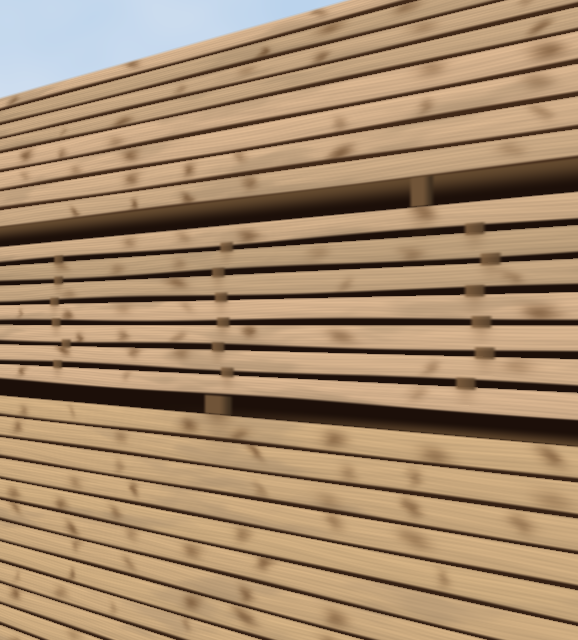
Give the GLSL for this texture, as a WebGL 2 fragment shader.

```glsl
#version 300 es
precision highp float;
uniform vec2 u_resolution;
out vec4 fragColor;

// Perspective: all edges are level at HORIZON and fan out by SPREAD to the right
const float HORIZON = 0.495;
const float SPREAD = 0.797;
const float SOFT = 0.0018;

// Packs of planks: top edge, pitch, row count, slot width (measured down from the horizon)
const vec4 PACKS[4] = vec4[4](
  vec4(-0.3540, 0.0221, 4.0, 0.0036),
  vec4(-0.2656, 0.0296, 4.0, 0.0042),
  vec4(-0.1200, 0.0305, 7.0, 0.0064),
  vec4( 0.1120, 0.0326, 14.0, 0.0036));
const int STICKER_PACK = 2;

// Wide openings between packs: top, bottom, bearer position, bearer half width
const vec4 UPPER_OPENING = vec4(-0.1500, -0.1200, 0.432, 0.0075);
const vec4 LOWER_OPENING = vec4(0.0890, 0.1120, 0.268, 0.0130);

const float STICKER_PITCH = 0.190;
const float STICKER_START = 0.085;
const vec2 STICKER_SIZE = vec2(0.0060, 0.0058);
const float KNOT_CELLS = 15.0;
const float KNOT_SHARE = 0.55;

const vec3 PEACH = vec3(0.84, 0.70, 0.56);
const vec3 WEATHERED = vec3(0.70, 0.59, 0.46);
const vec3 HONEY = vec3(0.79, 0.66, 0.48);
const vec3 KNOT = vec3(0.44, 0.31, 0.19);
const vec3 UNDERSIDE = vec3(0.44, 0.33, 0.21);
const vec3 BEARER = vec3(0.40, 0.30, 0.20);
const vec3 SHADOW = vec3(0.11, 0.06, 0.035);
const vec3 WARM_SHADOW = vec3(0.27, 0.17, 0.10);
const vec3 SKY_BLUE = vec3(0.70, 0.81, 0.92);
const vec3 SKY_PALE = vec3(0.83, 0.88, 0.94);

float hash(vec2 p) {
  return fract(sin(dot(p, vec2(127.1, 311.7))) * 4375.85);
}

// Layered sines, each bending the next
float waves(vec2 p) {
  float sum = 0.0, gain = 0.5;
  for (int i = 0; i < 4; i++) {
    sum += gain * sin(p.x + 1.7 * sin(p.y + float(i)));
    p = mat2(1.6, 1.1, -1.1, 1.6) * p + 2.3;
    gain *= 0.55;
  }
  return sum;
}

float box(vec2 d, vec2 size, float soft) {
  vec2 m = smoothstep(size + soft, size - soft, abs(d));
  return m.x * m.y;
}

// One knot per cell along the plank, smeared across its face
float knots(float u, float across, float id) {
  float cell = floor(u * KNOT_CELLS);
  vec2 key = vec2(cell, id);
  float size = mix(0.06, 0.15, hash(key + 5.1));
  float lean = (hash(key + 9.4) - 0.5) * 0.35;
  vec2 d = vec2(fract(u * KNOT_CELLS), across) - vec2(0.3 + 0.4 * hash(key), 0.2 + 0.6 * hash(key + 2.7));
  d.x += lean * d.y + 0.035 * waves(vec2(across * 6.0, u * 90.0));
  float blot = exp(-dot(d / vec2(size, 0.32), d / vec2(size, 0.32)));
  return blot * step(hash(key + 3.3), KNOT_SHARE) * mix(0.35, 0.95, hash(key + 7.7));
}

vec3 wood(float u, float across, float id, float honey) {
  float tone = hash(vec2(id, 4.2));
  vec3 color = mix(mix(PEACH, WEATHERED, tone * tone), HONEY, honey);
  float grain = waves(vec2(across * 15.0 + 2.0 * sin(u * 14.0 + id), u * 22.0 + id * 3.1));
  float fibre = sin(across * 43.0 + 3.0 * sin(u * 31.0 + id * 5.0));
  float weather = waves(vec2(u * 17.0 + id * 7.3, across * 1.5 + id));
  color *= 1.0 + 0.035 * grain + 0.018 * fibre + 0.05 * (tone - 0.5);
  color = mix(color, WEATHERED * 0.93, 0.45 * smoothstep(0.15, 0.8, weather));
  color = mix(color, KNOT, 0.8 * knots(u, across, id));
  return color * (1.03 - 0.08 * across * across);
}

// Dark opening with a lit face along one side and a bearer block inside
vec3 opening(vec3 color, vec4 slot, vec2 q, float litSide, float soft) {
  float t = (q.y - slot.x) / (slot.y - slot.x);
  float lit = litSide > 0.5 ? smoothstep(0.45, 1.1, t) * smoothstep(0.2, 0.5, q.x)
                            : 1.0 - smoothstep(0.0, 0.85, t);
  vec3 inside = mix(SHADOW, UNDERSIDE, 0.85 * lit);
  color = mix(color, inside, smoothstep(slot.x - soft, slot.x + soft, q.y) * smoothstep(slot.y + soft, slot.y - soft, q.y));
  vec2 d = q - vec2(slot.z, 0.5 * (slot.x + slot.y));
  vec3 block = BEARER * mix(1.1, 0.6, smoothstep(0.0, slot.w, d.x));
  color = mix(color, block, box(d, vec2(slot.w, 0.5 * (slot.y - slot.x)), soft));
  float stain = exp(-pow(d.x / slot.w, 2.0)) * smoothstep(slot.y, slot.y + soft, q.y) * exp(-max(q.y - slot.y, 0.0) * 70.0);
  return mix(color, KNOT, 0.55 * stain);
}

void main() {
  vec2 p = gl_FragCoord.xy / u_resolution.y;
  float depth = 1.0 + SPREAD * p.x;
  vec2 q = vec2(p.x, HORIZON - p.y) / depth;
  float soft = (SOFT + 0.7 / u_resolution.y) / depth;
  vec3 color = SHADOW;

  // Stacked planks, each with its own tone and slightly uneven slot
  for (int i = 0; i < 4; i++) {
    vec4 pack = PACKS[i];
    float t = (q.y - pack.x) / pack.y;
    if (t < 0.0 || t >= pack.z) continue;
    float id = floor(t) + float(i) * 17.0;
    float slot = pack.w * (1.0 + 0.2 * sin(q.x * 19.0 + id * 2.4));
    float f = fract(t) * pack.y;
    float face = pack.y - slot;
    float mask = smoothstep(-soft, soft, f) * smoothstep(face + soft, face - soft, f);
    vec3 gap = i == STICKER_PACK ? SHADOW : mix(SHADOW, WARM_SHADOW, i < 2 ? 0.9 : 0.6);
    color = mix(gap, wood(q.x, clamp(f / face, 0.0, 1.0), id, i == 3 ? 0.75 : 0.1), mask);
  }

  // Wide openings
  color = opening(color, UPPER_OPENING, q, 0.0, soft);
  color = opening(color, LOWER_OPENING, q, 1.0, soft);

  // Small stickers in the slots of the middle pack, with stains below
  vec4 pack = PACKS[STICKER_PACK];
  float row = floor((q.y + 0.5 * pack.w - pack.x) / pack.y + 0.3);
  if (row > 0.5 && row < pack.z - 0.5) {
    float column = floor((q.x - STICKER_START) / STICKER_PITCH + 0.5);
    float shift = (hash(vec2(column, row)) - 0.4) * 0.018;
    vec2 d = q - vec2(STICKER_START + column * STICKER_PITCH + shift, pack.x + row * pack.y - 0.5 * pack.w);
    float stain = exp(-pow(d.x / STICKER_SIZE.x, 2.0)) * smoothstep(0.0, 0.006, d.y) * exp(-max(d.y, 0.0) * 90.0);
    color = mix(color, KNOT, 0.5 * stain);
    color = mix(color, BEARER * (1.1 - 30.0 * d.x), 0.9 * box(d, STICKER_SIZE, soft));
  }

  // Sky above the stack
  float cloud = 0.5 + 0.4 * waves(p * vec2(5.0, 9.0)) + 1.5 * (0.93 - p.y);
  vec3 sky = mix(SKY_BLUE, SKY_PALE, clamp(cloud, 0.0, 1.0));
  float top = PACKS[0].x + soft;
  color = mix(sky, color, smoothstep(top - soft, top + soft, q.y));
  fragColor = vec4(color, 1.0);
}
```
